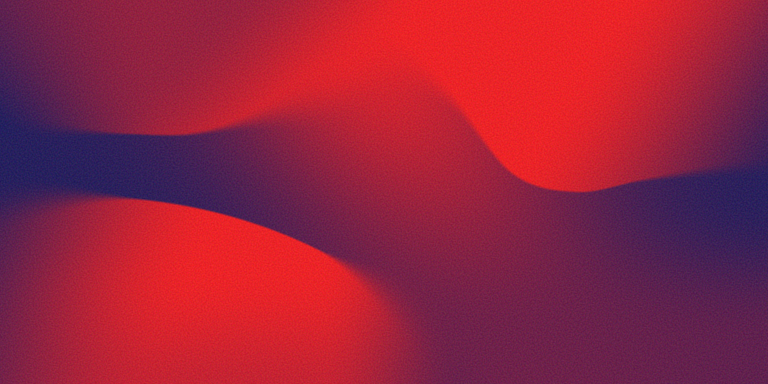
Give the GLSL for this background, as a Shadertoy shader.

```glsl
// Grainy red and navy gradient: two glowing folds over a dark diagonal valley.
// Fold positions are (x: 0..2 rightwards, y: 0..1 down from the top edge).

const vec3 NAVY = vec3(0.11, 0.125, 0.38);
const vec3 RED = vec3(0.925, 0.14, 0.155);
const int KNOTS = 13;
const float CREST[KNOTS] = float[](0.339, 0.341, 0.349, 0.349, 0.310, 0.247,
    0.161, 0.253, 0.451, 0.500, 0.471, 0.448, 0.435);

float bell(float x, float center, float width) {
    float k = (x - center) / width;
    return exp(-k * k);
}

// --- Gradient noise for the grain ---
vec2 hashGradient(vec2 cell) {
    vec3 h = fract(cell.xyx * vec3(0.1031, 0.1030, 0.0973));
    h += dot(h, h.yzx + 33.33);
    float angle = 6.28318 * fract((h.x + h.y) * h.z);
    return vec2(cos(angle), sin(angle));
}

float gradientNoise(vec2 p) {
    vec2 cell = floor(p), f = p - cell;
    vec2 w = f * f * f * (f * (f * 6.0 - 15.0) + 10.0);
    float a = dot(hashGradient(cell), f);
    float b = dot(hashGradient(cell + vec2(1, 0)), f - vec2(1, 0));
    float c = dot(hashGradient(cell + vec2(0, 1)), f - vec2(0, 1));
    float d = dot(hashGradient(cell + vec2(1, 1)), f - vec2(1, 1));
    return mix(mix(a, b, w.x), mix(c, d, w.x), w.y);
}

// --- Fold outlines ---
float crestHeight(int i) {
    return CREST[clamp(i, 0, KNOTS - 1)];
}

// Catmull-Rom curve through evenly spaced crest heights
float upperEdge(float x) {
    float s = x * float(KNOTS - 1) / 2.0;
    int i = int(floor(s));
    float t = fract(s);
    float a = crestHeight(i - 1), b = crestHeight(i);
    float c = crestHeight(i + 1), d = crestHeight(i + 2);
    return b + 0.5 * t * (c - a + t * (2.0 * a - 5.0 * b + 4.0 * c - d
        + t * (3.0 * (b - c) + d - a)));
}

float lowerEdge(float x) {
    float k = (x - 0.234) * (x - 0.234);
    return 0.513 + 0.3725 * k + 0.13 * k * k * k;
}

// --- Warmth of each layer: 0 is navy, 1 is red ---
float upperWarmth(vec2 p) {
    float leftFade = smoothstep(min(1.4 * p.y - 0.52, 0.2), 0.44, p.x);
    float diagonal = smoothstep(0.57, 1.13, p.x + 0.9 * p.y);
    float rightFade = 1.0 - smoothstep(1.6, 2.45, p.x + 0.6 * p.y);
    return leftFade * mix(0.58, 1.0, diagonal) * rightFade;
}

float valleyWarmth(vec2 p) {
    float ridge = bell(p.x, 0.90 + 0.45 * p.y, 0.47);
    float ridgeHeat = mix(0.91, 0.4, smoothstep(0.104, 0.885, p.y));
    float floorHeat = 0.045 + 0.27 * smoothstep(0.52, 0.885, p.y);
    return ridge * ridgeHeat + (1.0 - ridge) * floorHeat;
}

float lowerWarmth(vec2 p) {
    float leftFade = smoothstep(-0.25, 0.60, p.x + 0.4 * (p.y - 0.52));
    float rightFade = 1.0 - 0.55 * smoothstep(0.83, 1.22, p.x);
    float bottomFade = 1.0 - 0.2 * smoothstep(0.70, 1.04, p.y);
    return leftFade * rightFade * bottomFade;
}

void mainImage(out vec4 fragColor, in vec2 fragCoord) {
    vec2 uv = fragCoord / iResolution.xy;
    vec2 p = vec2(2.0 * uv.x, 1.0 - uv.y);

    // Edges are crisp near the fold lips and dissolve along their length
    float upperSoft = 0.004 + 0.11 * bell(p.x, 0.92, 0.22)
        + 0.025 * smoothstep(1.6, 2.0, p.x)
        + 0.035 * (1.0 - smoothstep(0.0, 0.35, p.x));
    float lowerSoft = 0.004 + 0.13 * smoothstep(0.82, 1.15, p.x)
        + 0.07 * (1.0 - smoothstep(0.0, 0.38, p.x));
    float upperCover = smoothstep(-upperSoft, upperSoft, upperEdge(p.x) - p.y);
    float lowerCover = smoothstep(-lowerSoft, lowerSoft, p.y - lowerEdge(p.x));

    // Layer the folds over the valley
    float warmth = valleyWarmth(p);
    warmth = mix(warmth, upperWarmth(p), upperCover);
    warmth = mix(warmth, lowerWarmth(p), lowerCover);
    vec3 color = mix(NAVY, RED, clamp(warmth, 0.0, 1.0));

    // Fine film grain on a tilted lattice, different in each channel
    vec2 g = mat2(0.8, 0.6, -0.6, 0.8) * p * 215.0 + 500.0;
    vec3 grain = vec3(gradientNoise(g), gradientNoise(g + 417.3),
                      gradientNoise(g + 811.7));
    color += 0.08 * mix(vec3(grain.x), grain, 0.8);

    fragColor = vec4(clamp(color, 0.0, 1.0), 1.0);
}
```
